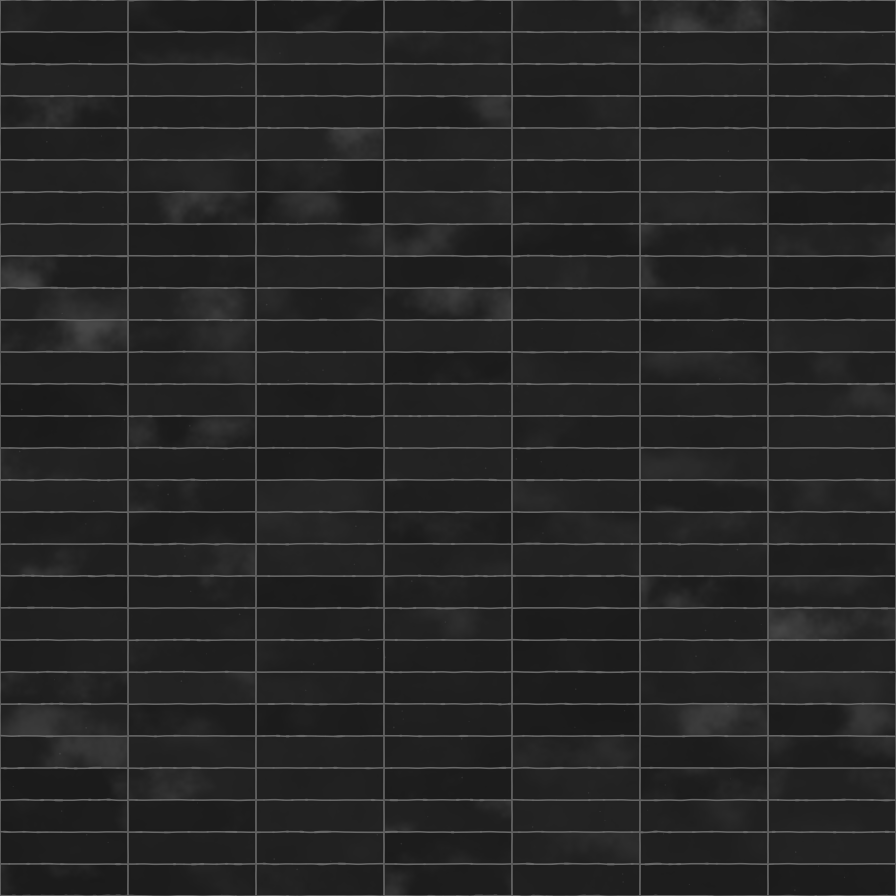
Write a Shadertoy shader that draws this texture.

```glsl
// Charcoal stacked tiles, 7 across and 28 down, with thin grey grout and cloudy wear.
const vec2 TILES = vec2(7.0, 28.0);             // repeats across and down
const vec2 GROUT_HALF = vec2(0.00092, 0.00088); // half widths of upright and level joints
const vec3 GROUT_COLOR = vec3(0.405);
const vec3 TILE_DARK = vec3(0.106);
const vec3 TILE_LIGHT = vec3(0.138);
const float CLOUD_SCALE = 13.0;
const float CLOUD_GAIN = 0.17;
const float MOTTLE_GAIN = 0.022;
const float WOBBLE = 0.0008;                    // unevenness of the level joints
const float SPECK_CELLS = 110.0;
const float SPECK_CHANCE = 0.012;

float hash(vec2 p) {
    return fract(sin(dot(p, vec2(127.1, 311.7))) * 43758.5453);
}

float noise(vec2 p) {
    vec2 cell = floor(p);
    vec2 f = fract(p);
    f = f * f * (3.0 - 2.0 * f);
    float low = mix(hash(cell), hash(cell + vec2(1.0, 0.0)), f.x);
    float high = mix(hash(cell + vec2(0.0, 1.0)), hash(cell + 1.0), f.x);
    return mix(low, high, f.y);
}

float fbm(vec2 p) {
    float sum = 0.0;
    float weight = 0.5;
    for (int i = 0; i < 5; i++) {
        sum += weight * noise(p);
        p = p * 2.03 + 17.3;
        weight *= 0.5;
    }
    return sum;
}

// Share of a pixel, centred at signed distance d, covered by a band.
float bandCoverage(float d, float halfWidth, float pixel) {
    float top = min(d + 0.5 * pixel, halfWidth);
    float bottom = max(d - 0.5 * pixel, -halfWidth);
    return clamp((top - bottom) / pixel, 0.0, 1.0);
}

// Signed offset from the nearest joint in each direction.
vec2 jointOffset(vec2 uv) {
    vec2 g = uv * TILES;
    return (g - floor(g + 0.5)) / TILES;
}

float groutMask(vec2 uv, float pixel) {
    vec2 joint = floor(uv * TILES + 0.5);
    vec2 d = jointOffset(uv);
    float column = floor(uv.x * TILES.x);
    float seed = joint.y * 7.31 + column * 19.7;
    float wave = noise(vec2(uv.x * 75.0, seed)) - 0.5;
    float chips = smoothstep(0.62, 0.9, noise(vec2(uv.x * 190.0, seed + 41.0)));
    d.y += WOBBLE * wave;
    d.x += 0.25 * WOBBLE * (noise(vec2(uv.y * 90.0, joint.x * 5.7)) - 0.5);
    float level = bandCoverage(d.y, GROUT_HALF.y + 0.0003 * chips, pixel);
    float upright = bandCoverage(d.x, GROUT_HALF.x, pixel);
    return max(level, upright);
}

float speckMask(vec2 uv, float pixel) {
    vec2 cell = floor(uv * SPECK_CELLS);
    vec2 center = 0.25 + 0.5 * vec2(hash(cell + 3.1), hash(cell + 8.7));
    float d = length(fract(uv * SPECK_CELLS) - center) / SPECK_CELLS;
    float radius = mix(0.0004, 0.0009, hash(cell + 5.9));
    float present = step(1.0 - SPECK_CHANCE, hash(cell + 12.4));
    return present * clamp((radius - d) / pixel + 0.5, 0.0, 1.0);
}

vec3 tileColor(vec2 uv) {
    vec2 id = floor(uv * TILES);
    vec2 shift = 40.0 * vec2(hash(id + 1.7), hash(id + 6.3));
    vec3 color = mix(TILE_DARK, TILE_LIGHT, hash(id));

    // Soft mottling, then pale clouds on some tiles, cut off at the joints.
    vec2 p = uv * CLOUD_SCALE + shift;
    color += MOTTLE_GAIN * (fbm(p * 1.4 + 9.0) - 0.48);
    float strength = pow(hash(id + 23.5), 1.6);
    float cloud = smoothstep(0.46, 0.86, fbm(p));
    return color + CLOUD_GAIN * strength * cloud;
}

void mainImage(out vec4 fragColor, in vec2 fragCoord) {
    vec2 uv = fragCoord / iResolution.xy;
    float pixel = 1.0 / iResolution.y;

    vec3 color = tileColor(uv);
    color += 0.07 * speckMask(uv, pixel);

    // Faint shade beside the joints, then the grout itself.
    vec2 d = abs(jointOffset(uv));
    color *= 1.0 - 0.06 * (1.0 - smoothstep(0.0, 0.004, min(d.x, d.y)));
    color = mix(color, GROUT_COLOR, groutMask(uv, pixel));

    fragColor = vec4(color, 1.0);
}
```
